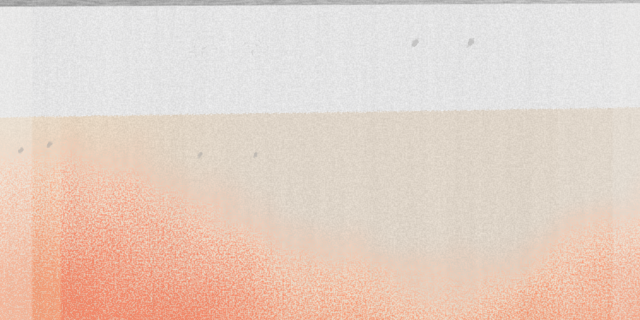
A WebGL 2 fragment shader for this background:

```glsl
#version 300 es
precision highp float;
// Grainy risograph-like sheet: a pale grey band over a beige field that warms
// into coral at the lower corners. Gradient noise breaks the ink into grain,
// then soft vertical bands, faint streaks, smudges and a dark top rim are added.
uniform vec2 u_resolution;
out vec4 outColor;

const vec3 GREY = vec3(0.895, 0.895, 0.897);
const vec3 BEIGE = vec3(0.872, 0.833, 0.785);
const vec3 SAND = vec3(0.900, 0.835, 0.755);
const vec3 CREAM = vec3(0.945, 0.875, 0.800);
const vec3 CORAL = vec3(0.930, 0.520, 0.400);
const vec3 APRICOT = vec3(0.940, 0.600, 0.410);
const vec3 SMUDGE = vec3(0.640, 0.635, 0.630);

float hash(vec2 p) {
  vec3 q = fract(p.xyx * vec3(0.1031, 0.1030, 0.0973));
  q += dot(q, q.yzx + 33.33);
  return fract((q.x + q.y) * q.z);
}

vec2 gradientAt(vec2 cell) {
  float angle = 6.2832 * hash(cell);
  return vec2(cos(angle), sin(angle));
}

// Gradient noise, roughly -0.7 to 0.7
float noise(vec2 p) {
  vec2 i = floor(p), f = fract(p);
  vec2 w = f * f * f * (f * (f * 6.0 - 15.0) + 10.0);
  vec2 e = vec2(0.0, 1.0);
  float a = dot(gradientAt(i), f);
  float b = dot(gradientAt(i + e.yx), f - e.yx);
  float c = dot(gradientAt(i + e.xy), f - e.xy);
  float d = dot(gradientAt(i + e.yy), f - e.yy);
  return mix(mix(a, b, w.x), mix(c, d, w.x), w.y);
}

// Fine and medium paper grain
float grain(vec2 p) {
  return noise(p * 187.0) + 0.7 * noise(p * 109.0 + 40.0);
}

// Soft step up across an edge
float rise(float edge, float soft, float x) {
  return smoothstep(edge - soft, edge + soft, x);
}

// Strength of the warm ink: high at both sides, low in a dip right of centre
float warmth(vec2 p) {
  float left = 1.0 - smoothstep(0.1, 1.4, p.x);
  float right = smoothstep(1.4, 2.1, p.x);
  float top = 0.2 + 0.39 * left + 0.25 * right;
  top += 0.08 * noise(p * 4.0) + 0.04 * noise(p * 11.0);
  float t = clamp((top - p.y + 0.07) / 0.6, 0.0, 1.0);
  return t * t / (t + 0.1);
}

// Small ragged leaf-like mark, leaning to the right
float smudge(vec2 p, vec2 centre, float size) {
  vec2 d = p - centre;
  d.x -= 0.4 * d.y;
  float r = length(d * vec2(1.2, 0.85)) + 0.6 * size * noise(p * 110.0);
  return 1.0 - rise(size, 0.004, r);
}

// Two equal marks side by side
float smudgePair(vec2 p, vec2 first, vec2 gap, float size) {
  float mark = 0.0;
  for (int i = 0; i < 2; i++) {
    mark = max(mark, smudge(p, first + float(i) * gap, size));
  }
  return mark;
}

// Loose cluster of faint dots
float dots(vec2 p, vec2 centre) {
  float area = 1.0 - smoothstep(0.02, 0.06, length(p - centre));
  return area * smoothstep(0.2, 0.5, noise(p * 83.0));
}

void main() {
  vec2 p = gl_FragCoord.xy / u_resolution.y;
  p.x *= 2.0 * u_resolution.y / u_resolution.x;
  float soft = 1.0 / u_resolution.y;
  float g = grain(p);

  // Warm field, with ink coverage broken up by the grain
  float leftBand = 1.0 - rise(0.19, 0.005, p.x);
  float heat = warmth(p);
  float sandy = 1.0 - smoothstep(0.1, 0.9, p.x);
  vec3 stock = mix(mix(BEIGE, SAND, sandy), CREAM, smoothstep(0.0, 0.35, heat));
  float cover = 0.95 * heat + 0.72 * g * smoothstep(0.0, 0.4, heat);
  vec3 ink = mix(CORAL, APRICOT, max(0.6 * leftBand, 0.35 * smoothstep(0.6, 1.1, p.x)));
  vec3 color = mix(stock, ink, clamp(cover, 0.0, 1.0));

  // Grey band above a slightly tilted edge
  float bandEdge = 0.633 + 0.0155 * p.x + 0.002 * noise(vec2(p.x * 12.0, 3.0));
  float band = rise(bandEdge, 1.3 * soft, p.y + 0.004 * g);
  color = mix(color, GREY, band);

  // Paper texture and vertical streaks
  color += 0.045 * g + 0.015 * noise(p * 47.0);
  color += 0.012 * noise(vec2(p.x * 45.0, p.y * 1.5)) + 0.008 * noise(vec2(p.x * 9.0, 7.5));

  // Paler vertical bands near both sides
  float pale = 0.24 * (1.0 - rise(0.1, 0.005, p.x)) + 0.1 * leftBand * (1.0 - band);
  pale += 0.07 * rise(1.745, 0.005, p.x) + 0.15 * rise(1.915, 0.005, p.x);
  color = mix(color, vec3(0.955, 0.95, 0.94), pale);

  // Smudges and faint dots
  float marks = smudgePair(p, vec2(1.297, 0.867), vec2(0.174, 0.0), 0.011);
  marks = max(marks, smudgePair(p, vec2(0.625, 0.516), vec2(0.174, 0.0), 0.007));
  marks = max(marks, smudgePair(p, vec2(0.065, 0.529), vec2(0.09, 0.02), 0.008));
  marks = max(marks, 0.4 * max(dots(p, vec2(0.62, 0.85)), dots(p, vec2(0.80, 0.85))));
  color = mix(color, SMUDGE, 0.5 * marks);

  // Dark rim along the top, thinner to the right
  float rim = rise(0.979 + 0.0055 * p.x, soft, p.y);
  vec3 rimColor = vec3(0.65 + 0.05 * p.x + 0.1 * noise(p * vec2(25.0, 150.0)) + 0.05 * g);
  color = mix(color, rimColor, rim);

  outColor = vec4(clamp(color, 0.0, 1.0), 1.0);
}
```
